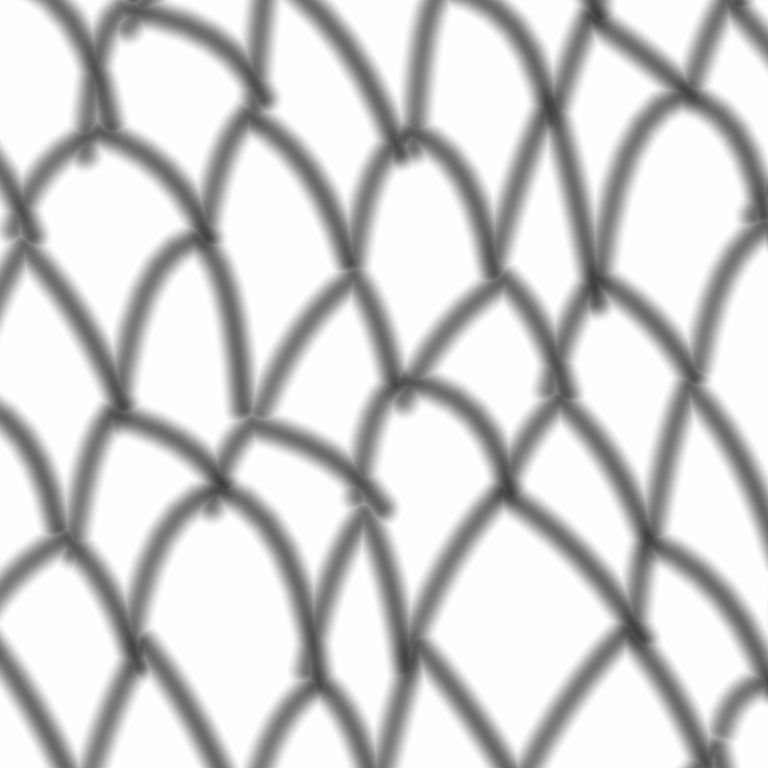
Reproduce this pattern procedurally as a WebGL 2 fragment shader.

```glsl
#version 300 es
precision highp float;
// Soft grey mesh of overlapping scale-like arches on white paper.
// Arch peaks sit on a jittered, slanted lattice; from each peak two bent
// legs run down to the neighbouring peaks of the next row.

uniform vec2 u_resolution;
out vec4 fragColor;

const vec3  PAPER      = vec3(0.995);
const vec3  INK        = vec3(0.0);
const vec2  CELL       = vec2(0.195, 0.17);  // lattice spacing
const float ROW_SHIFT  = -0.4;               // sideways step per row, in cells
const vec2  JITTER     = vec2(0.44, 0.54);   // full range of peak wander, in cells
const vec2  END_WANDER = vec2(0.2, 0.34);    // full range of leg end wander, in cells
const float BLUR_WIDTH = 0.0285;             // stroke centre to clean paper
const float PEAK_INK   = 0.56;
const float LEFT_INK   = 0.50;               // left legs fade downwards
const float RIGHT_INK  = 0.60;               // right legs darken downwards
const float OVERLAP    = 0.16;               // extra ink where strokes cross
const float MAX_INK    = 0.74;
const int   SEGMENTS   = 6;

float hash(vec2 p) {
    return fract(sin(dot(p, vec2(127.1, 311.7))) * 43758.5453);
}

vec2 hash2(vec2 p) {
    return vec2(hash(p), hash(p + vec2(37.2, 17.9)));
}

// Peak of an arch; y counts downwards from the top edge.
vec2 peakOf(vec2 id) {
    vec2 wander = (hash2(id + 5.3) - 0.5) * JITTER;
    return (vec2(id.x + ROW_SHIFT * id.y, id.y) + wander) * CELL;
}

// Distance to a segment (x) and position along it (y).
vec2 segment(vec2 p, vec2 a, vec2 b) {
    vec2 ab = b - a;
    float t = clamp(dot(p - a, ab) / dot(ab, ab), 0.0, 1.0);
    return vec2(length(p - a - ab * t), t);
}

// Darkness of one leg, a quadratic curve that leaves the peak flat
// for round arches and straight for pointed ones.
float legInk(vec2 p, vec2 top, vec2 end, float roundness, float endInk) {
    vec2 bend = top + (end - top) * vec2(0.5 + 0.3 * roundness, 0.5 - 0.4 * roundness);
    vec2 nearest = vec2(1e3, 0.0);
    vec2 a = top;
    for (int k = 1; k <= SEGMENTS; k++) {
        float t = float(k) / float(SEGMENTS);
        vec2 b = mix(mix(top, bend, t), mix(bend, end, t), t);
        vec2 s = segment(p, a, b);
        if (s.x < nearest.x) {
            nearest = vec2(s.x, (float(k - 1) + s.y) / float(SEGMENTS));
        }
        a = b;
    }
    float stroke = 1.0 - smoothstep(0.0, BLUR_WIDTH, nearest.x);
    return stroke * mix(PEAK_INK, endInk, nearest.y);
}

// Darkness of a whole arch: the stronger of its two legs.
float archInk(vec2 p, vec2 id) {
    vec2 top = peakOf(id);
    float roundness = mix(0.15, 1.0, hash(id + 71.4));
    vec2 leftEnd  = peakOf(id + vec2(0.0, 1.0)) + (hash2(id + 23.1) - 0.5) * END_WANDER * CELL;
    vec2 rightEnd = peakOf(id + vec2(1.0, 1.0)) + (hash2(id + 48.6) - 0.4) * END_WANDER * CELL;
    return max(legInk(p, top, leftEnd, roundness, LEFT_INK),
               legInk(p, top, rightEnd, roundness, RIGHT_INK));
}

void main() {
    vec2 p = gl_FragCoord.xy / u_resolution;
    p.y = 1.0 - p.y;

    // Gather the arches around this point
    float strongest = 0.0;
    float total = 0.0;
    float row = floor(p.y / CELL.y);
    for (int j = -1; j <= 1; j++) {
        float y = row + float(j);
        float column = floor(p.x / CELL.x - ROW_SHIFT * y);
        for (int i = -1; i <= 1; i++) {
            float ink = archInk(p, vec2(column + float(i), y));
            strongest = max(strongest, ink);
            total += ink;
        }
    }

    // Crossing strokes build up a little extra darkness
    float darkness = min(strongest + OVERLAP * (total - strongest), MAX_INK);
    fragColor = vec4(mix(PAPER, INK, darkness), 1.0);
}
```
